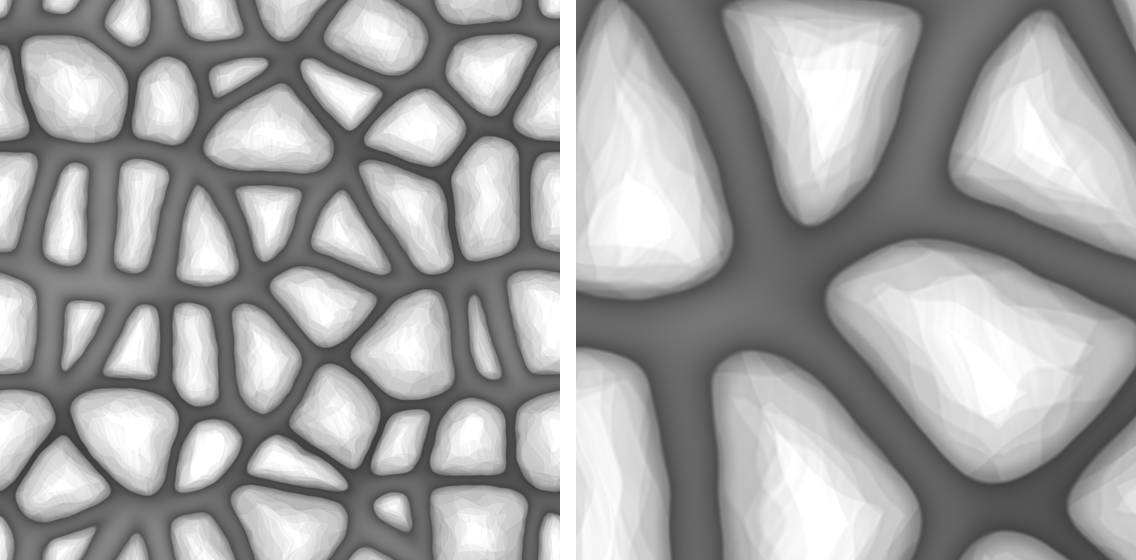
Left, the full canvas; right, a detail of the centre.
Reproduce this texture map procedurally as a Shadertoy shader.

```glsl
// Tiling grey height map of rounded, chipped stones set in a softly shaded bed.
#define GRID vec2(8.0, 5.0)   // stones across and up
#define JITTER 0.70           // scatter of the stone centres
#define SIZE_SPREAD 0.009     // difference between big and small stones
#define GAP_MIN 0.005         // narrowest inset of a stone from its cell
#define GAP_MAX 0.028         // widest inset
#define ROUNDING 0.011        // softness of the corners
#define LAYERS 7              // chipped facets per stone
#define BED_GREY 0.67         // open ground between stones
#define SHADOW_REACH 0.017    // falloff of the contact shadow
#define SHADOW_DEPTH 0.52     // strength of the contact shadow

const int REACH = 3;
const int COUNT = 49;
vec4 site[COUNT];             // centre xy, power weight, random seed

vec2 hash2(vec2 p) {
    vec3 q = fract(p.xyx * vec3(0.1031, 0.1030, 0.0973));
    q += dot(q, q.yzx + 33.33);
    return fract((q.xx + q.yz) * q.zy);
}

// Whole-number wrap that is safe against rounding at the period
vec2 wrap(vec2 cell, vec2 period) { return floor(mod(cell + 0.5, period)); }

// Gradient noise that wraps after a whole number of units
float corner(vec2 cell, vec2 f, float period) {
    float a = 6.2832 * hash2(wrap(cell, vec2(period)) + 11.0).x;
    return dot(vec2(cos(a), sin(a)), f);
}

float noise(vec2 p, float period) {
    vec2 i = floor(p), f = p - i;
    vec2 u = f * f * f * (f * (f * 6.0 - 15.0) + 10.0);
    vec2 e = vec2(1.0, 0.0);
    return 1.4 * mix(
        mix(corner(i, f, period), corner(i + e.xy, f - e.xy, period), u.x),
        mix(corner(i + e.yx, f - e.yx, period), corner(i + 1.0, f - 1.0, period), u.x), u.y);
}

vec2 noise2(vec2 p, float period) {
    return vec2(noise(p, period), noise(p + vec2(3.37, 5.61), period));
}

// Fill the window of stone centres around a point
void placeSites(vec2 p) {
    vec2 home = floor(p * GRID);
    for (int n = 0; n < COUNT; n++) {
        vec2 cell = home + vec2(n % 7 - REACH, n / 7 - REACH);
        vec2 id = wrap(cell, GRID);
        vec2 h = hash2(id + 3.0), g = hash2(id + 57.0);
        site[n] = vec4((cell + 0.5 + JITTER * (h - 0.5)) / GRID, SIZE_SPREAD * g.x, g.y);
    }
}

float power(vec2 p, vec4 s) {
    vec2 v = p - s.xy;
    return dot(v, v) - s.z;
}

// Signed distance to the border between two cells, positive on the side of a
float side(vec2 p, vec4 a, vec4 b) {
    return (power(p, b) - power(p, a)) / (2.0 * length(b.xy - a.xy));
}

float gap(vec4 s) { return mix(GAP_MIN, GAP_MAX, s.w * s.w); }

// Rounded cell, positive inside
float stoneDistance(vec2 p, int i) {
    float sum = 0.0;
    for (int j = 0; j < COUNT; j++)
        if (j != i) sum += exp(-side(p, site[i], site[j]) / ROUNDING);
    return -ROUNDING * log(sum) - gap(site[i]);
}

// Stacked translucent facets, brightening towards the crown
float stoneShade(vec2 p, int i, float d, float aa) {
    vec4 s = site[i];
    vec2 q = p - s.xy;
    float radius = mix(max(stoneDistance(s.xy, i), 0.015), 0.045, 0.35);
    float shade = mix(0.48, 0.67, smoothstep(0.0, 0.012, d));
    for (int k = 0; k < LAYERS; k++) {
        float f = float(k), cut = 1.0;
        vec2 w = p + 0.42 * radius * noise2(q * 19.0 + s.w * 91.0 + f * 7.3, 512.0);
        for (int j = 0; j < COUNT; j++) {
            if (j == i) continue;
            float chip = fract(site[j].w * 37.7 + s.w * 11.3 + f * 0.618) - 0.5;
            cut = min(cut, side(w, s, site[j]) + 0.6 * radius * chip);
        }
        cut -= gap(s) + 1.2 * radius * (f + 0.3) / float(LAYERS);
        shade += 0.033 * smoothstep(-aa, aa, cut);
        shade += 0.014 * smoothstep(0.0, 0.6 * radius, cut);
        shade += 0.020 * exp(-abs(cut) / 0.0022) * sign(cut) * smoothstep(0.0, aa, abs(cut));
    }
    // Fine curved fibres on the crown
    float a = 1.2 * (s.w - 0.5), c = cos(a), n = sin(a);
    vec2 r = vec2(c * q.x - n * q.y, n * q.x + c * q.y);
    r.x += 2.5 * r.y * r.y + 0.01 * noise(q * 20.0 + s.w * 40.0, 512.0);
    float fibre = noise(r * vec2(150.0, 14.0) + s.w * 70.0, 4096.0)
                + 0.6 * noise(r * vec2(290.0, 24.0) + s.w * 30.0, 4096.0);
    float crown = smoothstep(0.3, 1.2, d / radius);
    return min(shade + 0.04 * crown + 0.028 * fibre * (0.3 + crown), 1.0);
}

void mainImage(out vec4 fragColor, in vec2 fragCoord) {
    vec2 uv = fragCoord / iResolution.xy;
    float aa = max(0.0016, 1.0 / iResolution.y);
    // Half a cell of shift lets the tile border run through stones, not along gaps
    vec2 p = uv + 0.5 / GRID + 0.008 * noise2(uv * 9.0, 9.0) + 0.0015 * noise2(uv * 36.0, 36.0);
    placeSites(p);

    int own = 0;
    for (int n = 1; n < COUNT; n++)
        if (power(p, site[n]) < power(p, site[own])) own = n;

    // Bed darkened by every stone close by
    float d = stoneDistance(p, own);
    float bed = BED_GREY + 0.025 * noise(uv * 12.0, 12.0);
    bed *= 1.0 - SHADOW_DEPTH * exp(min(d, 0.0) / SHADOW_REACH);
    for (int n = 0; n < COUNT; n++) {
        if (n == own || side(p, site[own], site[n]) > 0.12) continue;
        bed *= 1.0 - SHADOW_DEPTH * exp(min(stoneDistance(p, n), 0.0) / SHADOW_REACH);
    }

    float grey = bed;
    if (d > -2.0 * aa) grey = mix(bed, stoneShade(p, own, d, aa), smoothstep(-aa, aa, d));
    fragColor = vec4(vec3(grey), 1.0);
}
```
